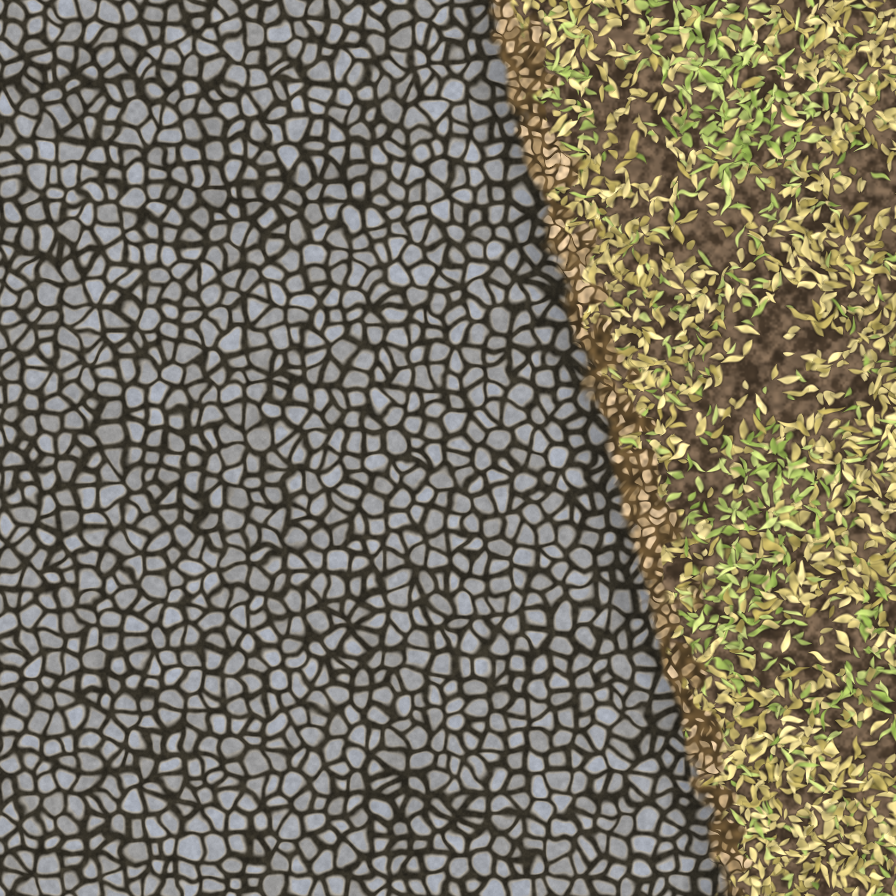
Write a WebGL 1 fragment shader that draws this texture.

```glsl
precision highp float;
// Paved bed of rounded grey pebbles meeting a strip of patchy grass along a slanted edge.
// Pebbles are rounded Voronoi cells; the lawn is layers of scattered tapered blades
// over noisy soil, with a ragged seam of small sandy stones between the two.
uniform vec2 u_resolution;
const float PEBBLE_SCALE = 44.0;
const float SEAM_SCALE = 72.0;
const float BLADE_SCALE = 42.0;
const float EDGE_BASE = 0.812;    // edge position at the bottom
const float EDGE_SLOPE = -0.268;  // its shift towards the top
const float CORNER_SHARPNESS = 14.0;
const vec3 GAP_DARK = vec3(0.205, 0.19, 0.155);
const vec3 PEBBLE_RIM = vec3(0.64, 0.62, 0.585);
const vec3 PEBBLE_BLUE = vec3(0.61, 0.63, 0.67);
const vec3 SAND_DARK = vec3(0.34, 0.27, 0.17);
const vec3 SAND_LIGHT = vec3(0.88, 0.77, 0.62);
const vec3 SOIL_DARK = vec3(0.26, 0.21, 0.16);
const vec3 SOIL_LIGHT = vec3(0.47, 0.39, 0.31);
const vec3 STRAW = vec3(0.94, 0.87, 0.61);
const vec3 OLIVE = vec3(0.62, 0.56, 0.30);
const vec3 GREEN = vec3(0.52, 0.62, 0.28);
const vec3 PALE_GREEN = vec3(0.80, 0.84, 0.52);

vec2 hash2(vec2 p) {
  vec3 q = fract(vec3(p.xyx) * vec3(0.1031, 0.1030, 0.0973));
  q += dot(q, q.yzx + 33.33);
  return fract((q.xx + q.yz) * q.zy);
}
float noise(vec2 p) {
  vec2 i = floor(p), f = fract(p);
  f = f * f * (3.0 - 2.0 * f);
  return mix(mix(hash2(i).x, hash2(i + vec2(1.0, 0.0)).x, f.x),
             mix(hash2(i + vec2(0.0, 1.0)).x, hash2(i + 1.0).x, f.x), f.y);
}
float fbm(vec2 p) {
  return 0.5 * noise(p) + 0.27 * noise(p * 2.1 + 7.3) + 0.17 * noise(p * 4.4 + 3.1);
}
float blob(vec2 p, float x, float y, float radius) {
  vec2 d = (p - vec2(x, y)) / radius;
  return exp(-dot(d, d));
}
vec2 cellPoint(vec2 cell) { return 0.08 + 0.84 * hash2(cell + 17.0); }

// x: rounded distance to the cell border, yz: random values of the cell
vec3 pebbleCell(vec2 p) {
  vec2 base = floor(p), f = fract(p), nearest = vec2(0.0), toNearest = vec2(0.0);
  float best = 9.0, sum = 0.0;
  for (int j = -1; j <= 1; j++) for (int i = -1; i <= 1; i++) {
    vec2 g = vec2(float(i), float(j)), r = g + cellPoint(base + g) - f;
    if (dot(r, r) < best) { best = dot(r, r); nearest = g; toNearest = r; }
  }
  for (int j = -2; j <= 2; j++) for (int i = -2; i <= 2; i++) {
    vec2 g = nearest + vec2(float(i), float(j)), r = g + cellPoint(base + g) - f;
    vec2 across = r - toNearest;
    if (dot(across, across) > 0.0001)
      sum += exp(-CORNER_SHARPNESS * dot(0.5 * (r + toNearest), normalize(across)));
  }
  return vec3(-log(sum) / CORNER_SHARPNESS, hash2(base + nearest + 91.0));
}
vec3 paving(vec2 p, float side) {
  vec2 warp = vec2(noise(p * 60.0), noise(p * 60.0 + 40.0)) - 0.5;
  vec3 cell = pebbleCell(p * PEBBLE_SCALE + warp * 0.4);
  float dirt = max(0.6 * smoothstep(0.5, 0.75, fbm(p * 9.0 + 3.0)), blob(p, 0.37, 0.80, 0.04));
  float border = smoothstep(-0.06, 0.0, side);
  float d = cell.x - 0.075 - 0.085 * cell.y * cell.y - 0.03 * dirt - 0.04 * border;
  float grain = fbm(p * 170.0) - 0.47;
  vec3 stone = mix(PEBBLE_RIM, PEBBLE_BLUE, smoothstep(0.06, 0.15, d) * (0.4 + 0.6 * cell.z));
  stone *= 0.95 + 0.14 * cell.z + 0.25 * grain;
  vec3 col = mix(GAP_DARK * (1.0 + 0.8 * grain), stone, smoothstep(-0.07, 0.09, d));
  return col * (1.0 - 0.2 * border - 0.08 * dirt);
}
vec3 seam(vec2 p) {
  vec3 cell = pebbleCell(p * SEAM_SCALE + noise(p * 90.0) * 0.7);
  vec3 stone = mix(vec3(0.58, 0.48, 0.33), SAND_LIGHT, cell.y);
  vec3 gap = SAND_DARK * (0.7 + 0.7 * noise(p * 130.0));
  float d = cell.x - 0.18 * cell.z - 0.2 * (noise(p * 32.0) - 0.4);
  return mix(gap, stone * (0.8 + 0.4 * noise(p * 200.0)), smoothstep(-0.02, 0.14, d));
}
float bareSoil(vec2 p) {
  float b = blob(p, 0.86, 0.60, 0.085) + blob(p, 0.78, 0.47, 0.045) + blob(p, 0.71, 0.83, 0.055)
    + blob(p, 0.80, 0.75, 0.05) + blob(p, 0.97, 0.79, 0.065) + blob(p, 0.90, 0.28, 0.055)
    + blob(p, 0.69, 0.96, 0.03) + blob(p, 0.95, 0.17, 0.04);
  return clamp(b + 1.2 * (fbm(p * 19.0) - 0.5), 0.0, 1.0);
}
float greenGrowth(vec2 p) {
  float g = blob(p, 0.84, 0.86, 0.085) + blob(p, 0.79, 0.97, 0.08) + blob(p, 0.83, 0.44, 0.09)
    + blob(p, 0.97, 0.25, 0.07) + blob(p, 0.63, 0.92, 0.05) + blob(p, 0.82, 0.31, 0.06);
  return clamp(0.14 + 0.65 * g + 0.6 * (fbm(p * 11.0 + 5.0) - 0.46), 0.0, 0.85);
}
vec3 lawn(vec2 p) {
  vec3 col = mix(SOIL_DARK, SOIL_LIGHT, smoothstep(0.25, 0.65, fbm(p * 75.0)));
  vec2 bent = p + 0.008 * (vec2(noise(p * 75.0), noise(p * 75.0 + 50.0)) - 0.5);
  for (int layer = 0; layer < 6; layer++) {
    float level = float(layer);
    vec2 shift = level * vec2(13.37, 7.71), q = bent * BLADE_SCALE + shift;
    for (int j = -1; j <= 1; j++) for (int i = -1; i <= 1; i++) {
      vec2 cell = floor(q) + vec2(float(i), float(j));
      vec2 place = hash2(cell + level * 31.0), look = hash2(cell + level * 57.0 + 9.0);
      vec2 root = (cell + place - shift) / BLADE_SCALE, r = q - cell - place;
      vec2 axis = vec2(cos(6.2832 * look.x), sin(6.2832 * look.x));
      float along = dot(r, axis) / (0.26 + 0.4 * place.y * place.y);
      if (abs(along) > 1.0 || hash2(cell + 73.0 + level).x < 0.9 * bareSoil(root)) continue;
      float bend = dot(r, vec2(-axis.y, axis.x)) + 0.2 * (look.y - 0.5) * along * along;
      float d = abs(bend) - (0.10 + 0.10 * look.y) * (1.0 - along * along);
      col *= 1.0 - 0.16 * (1.0 - smoothstep(0.0, 0.15, d));
      float leafy = step(look.y, greenGrowth(root));
      vec3 tint = mix(mix(OLIVE, STRAW, place.x), mix(GREEN, PALE_GREEN, place.x), leafy);
      col = mix(col, tint * (0.93 + 0.2 * place.y + 0.6 * bend), 1.0 - smoothstep(-0.07, 0.05, d));
    }
  }
  return col * (0.84 + 0.36 * noise(p * 150.0));
}
void main() {
  vec2 p = gl_FragCoord.xy / u_resolution;
  float side = p.x - EDGE_BASE - EDGE_SLOPE * p.y + 0.035 * (fbm(p * 40.0) - 0.47);
  float seamWidth = mix(0.02, 0.04, smoothstep(0.0, 0.4, p.y));
  float lawnSide = side - seamWidth + 0.06 * (noise(p * 55.0) - 0.5);
  vec3 col = paving(p, side);
  if (side > -0.01) col = mix(col, seam(p), smoothstep(-0.008, 0.009, side));
  if (lawnSide > -0.01) col = mix(col, lawn(p), smoothstep(-0.006, 0.006, lawnSide));
  gl_FragColor = vec4(col, 1.0);
}
```
